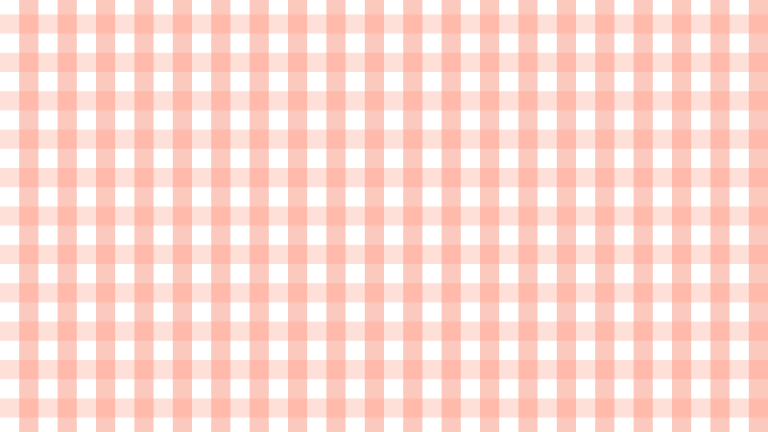
Reproduce this pattern procedurally as a WebGL 1 fragment shader.

```glsl
precision highp float;

// Gingham check: upright bands and level bands of equal width cross on white.
// Each band is a repeated distance to its centre line, and the two coverages
// blend four flat colours: ground, each band alone, and their crossing.

uniform vec2 u_resolution;

#define REPEATS_ACROSS 20.0
#define BAND_WIDTH 0.5               // share of one repeat
#define BAND_CENTER vec2(0.75, 0.625) // within a repeat, from the lower left
#define GROUND vec3(1.0, 1.0, 1.0)
#define UPRIGHT_BAND vec3(0.99, 0.79, 0.75)
#define LEVEL_BAND vec3(1.0, 0.88, 0.85)
#define CROSSING vec3(1.0, 0.73, 0.67)

// Coverage of the upright (x) and level (y) bands, smoothed over one pixel.
vec2 bandCoverage(vec2 cell, float pixel) {
  vec2 fromCenter = abs(fract(cell - BAND_CENTER + 0.5) - 0.5);
  return clamp((0.5 * BAND_WIDTH - fromCenter) / pixel + 0.5, 0.0, 1.0);
}

void main() {
  // Square repeats, scaled by the canvas width.
  float pixel = REPEATS_ACROSS / u_resolution.x;
  vec2 band = bandCoverage(gl_FragCoord.xy * pixel, pixel);

  // Blend along each level row, then between rows.
  vec3 plainRow = mix(GROUND, UPRIGHT_BAND, band.x);
  vec3 tintedRow = mix(LEVEL_BAND, CROSSING, band.x);
  gl_FragColor = vec4(mix(plainRow, tintedRow, band.y), 1.0);
}
```
